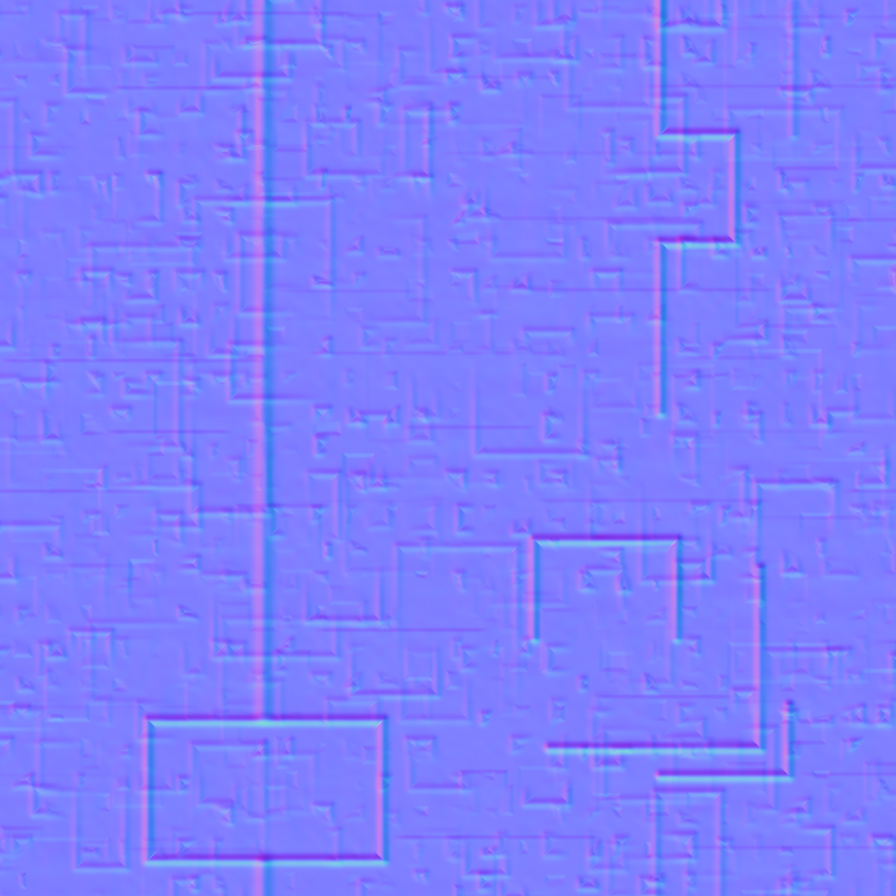
Reproduce this texture map procedurally as a Shadertoy shader.

```glsl
// Tangent-space normal map of a panelled hull: engraved channels, faint plates, seams and wear.

const vec2  BASE_TILT      = vec2(-0.008, -0.004); // slight lean of the flat surface
const float SAMPLE_STEP    = 0.0018;  // reach of the slope measurement
const float CHANNEL_WIDTH  = 0.0036;
const float CHANNEL_SLOPE  = 0.58;
const float TRUNK_WIDTH    = 0.0056;
const float TRUNK_SLOPE    = 0.46;
const int   PANEL_LAYERS   = 6;       // each layer holds smaller panels
const float PANEL_CELLS    = 5.0;     // cells across the first layer
const float PANEL_SHARE    = 0.62;    // share of cells that hold a panel
const float PANEL_WIDTH    = 0.0032;
const float PANEL_SLOPE    = 0.27;
const vec2  SEAM_CELLS     = vec2(3.0, 13.0);
const float SEAM_SLOPE     = 0.2;
const float SEAM_FALLOFF   = 0.02;
const float WEAR_SLOPE     = 0.03;

// Angular branches as segments: start.xy, end.xy
const vec4 BRANCHES[12] = vec4[12](
    vec4(.737, 1.1, .737, .85), vec4(.737, .85, .82, .85), vec4(.82, .85, .82, .729),
    vec4(.82, .729, .737, .729), vec4(.737, .729, .737, .54),
    vec4(.596, .288, .596, .397), vec4(.596, .397, .755, .397), vec4(.755, .397, .755, .288),
    vec4(.848, .365, .848, .165), vec4(.848, .165, .613, .165),
    vec4(.88, .212, .88, .134), vec4(.88, .134, .737, .134));

float hash(vec2 p) {
    return fract(sin(dot(p, vec2(127.1, 311.7))) * 43758.5);
}

vec2 hash2(vec2 p) {
    return vec2(hash(p), hash(p + 17.3));
}

float noise(vec2 p) {
    vec2 i = floor(p), f = fract(p);
    f = f * f * (3.0 - 2.0 * f);
    return mix(mix(hash(i), hash(i + vec2(1, 0)), f.x),
               mix(hash(i + vec2(0, 1)), hash(i + vec2(1, 1)), f.x), f.y);
}

float boxDistance(vec2 p, vec2 halfSize) {
    vec2 q = abs(p) - halfSize;
    return length(max(q, 0.0)) + min(max(q.x, q.y), 0.0);
}

float segmentDistance(vec2 p, vec2 a, vec2 b) {
    vec2 ab = b - a;
    return length(p - a - ab * clamp(dot(p - a, ab) / dot(ab, ab), 0.0, 1.0));
}

// Gaussian groove whose walls reach the given slope
float groove(float d, float width, float slope) {
    return -1.65 * slope * width * exp(-0.5 * d * d / (width * width));
}

// Deep channels: a trunk line, a large frame and angular branches
float channels(vec2 p) {
    float d = abs(boxDistance(p - vec2(.296, .118), vec2(.131, .078)));
    for (int i = 0; i < 12; i++)
        d = min(d, segmentDistance(p, BRANCHES[i].xy, BRANCHES[i].zw));

    // Shallower frames cut by the canvas border
    float side = abs(boxDistance(p - vec2(.768, 0.0), vec2(.036, .115)));
    side = min(side, abs(boxDistance(p - vec2(.771, 1.06), vec2(.034, .09))));
    side = min(side, segmentDistance(p, vec2(.885, 1.1), vec2(.885, .85)));

    float trunk = min(segmentDistance(p, vec2(.294, 1.1), vec2(.294, .203)),
                      segmentDistance(p, vec2(.294, -.1), vec2(.294, .035)));
    return groove(d, CHANNEL_WIDTH, CHANNEL_SLOPE)
         + groove(side, CHANNEL_WIDTH, 0.5 * CHANNEL_SLOPE)
         + groove(trunk, TRUNK_WIDTH, TRUNK_SLOPE);
}

// Faint panels: engraved outlines or plates, one per cell, each worn away on one side
float panels(vec2 p) {
    float h = 0.0, cells = PANEL_CELLS;
    for (int k = 0; k < PANEL_LAYERS; k++) {
        vec2 g = p * cells + float(k) * vec2(0.37, 0.61);
        vec2 id = floor(g) + float(k) * 31.0;
        float pick = hash(id + 2.9);
        if (pick < PANEL_SHARE) {
            float margin = 0.009 * cells;
            vec2 halfSize = (0.3 + 0.7 * hash2(id)) * (0.5 - margin);
            vec2 centre = mix(halfSize + margin, 1.0 - halfSize - margin, hash2(id + 5.1));
            vec2 q = fract(g) - centre;
            float d = boxDistance(q, halfSize) / cells;
            float angle = 6.283 * hash(id + 9.2);
            float wear = smoothstep(-1.0, 0.8, dot(q / halfSize, vec2(cos(angle), sin(angle))));
            float slope = PANEL_SLOPE * mix(0.2, 1.0, pick / PANEL_SHARE) * wear;
            float style = hash(id + 7.7);
            float plate = sign(style - 0.8) * slope * PANEL_WIDTH
                        * (1.0 - smoothstep(-PANEL_WIDTH, PANEL_WIDTH, d));
            h += style < 0.6 ? groove(d, PANEL_WIDTH, slope) : plate;
        }
        cells *= 1.4;
    }
    return h;
}

// Horizontal seams: a sharp lip above a slow ramp
float seams(vec2 p) {
    vec2 g = p * SEAM_CELLS;
    g.x += hash(vec2(floor(g.y), 4.4));
    vec2 id = floor(g) + 53.0, f = fract(g), r = hash2(id);
    float below = (mix(0.65, 0.9, r.x) - f.y) / SEAM_CELLS.y;
    float span = 1.0 - smoothstep(0.0, 0.06, abs(f.x - 0.5) - mix(0.1, 0.42, r.y));
    float lip = smoothstep(-0.003, 0.003, below) * exp(-max(below, 0.0) / SEAM_FALLOFF);
    return -SEAM_SLOPE * 0.004 * hash(id + 8.6) * span * lip * smoothstep(0.0, 0.3, f.y);
}

// Soft dents and brushed streaks
float wearNoise(vec2 p) {
    return WEAR_SLOPE * (noise(p * vec2(12.0, 45.0)) / 50.0
         + noise(p * vec2(50.0, 14.0)) / 55.0 + noise(p * 90.0) / 110.0);
}

float height(vec2 p) {
    return channels(p) + panels(p) + seams(p) + wearNoise(p);
}

void mainImage(out vec4 fragColor, in vec2 fragCoord) {
    vec2 p = fragCoord / iResolution.xy - 0.5 * SAMPLE_STEP;
    vec2 e = vec2(SAMPLE_STEP, 0.0);
    vec2 gradient = (vec2(height(p + e.xy), height(p + e.yx)) - height(p)) / SAMPLE_STEP;
    fragColor = vec4(0.5 + 0.5 * normalize(vec3(BASE_TILT - gradient, 1.0)), 1.0);
}
```
